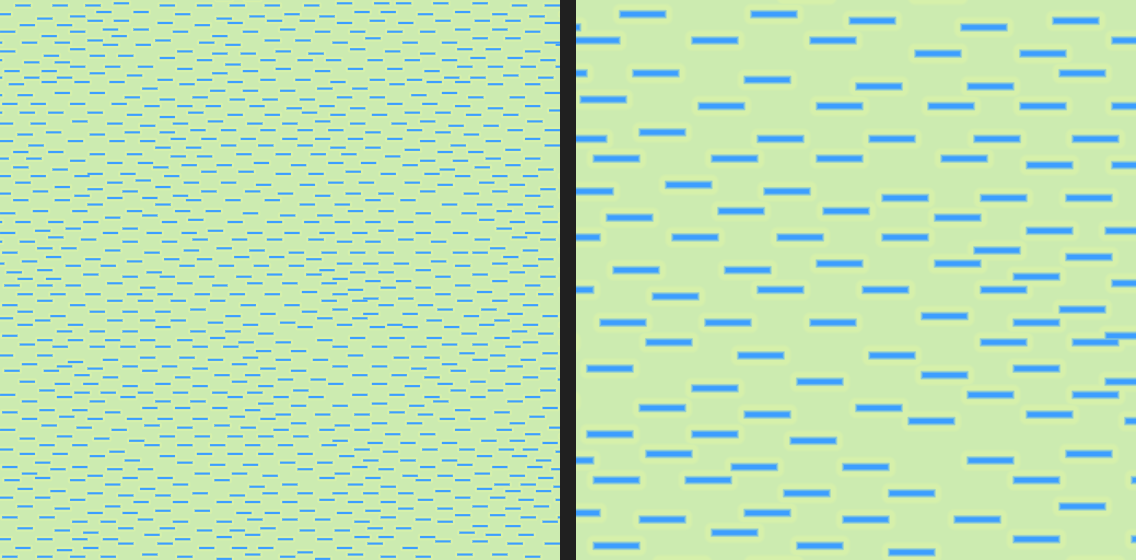
Left: the whole. Right: its middle third, enlarged.
A three.js fragment shader for this pattern:

```glsl
// Scattered short blue dashes with a thin pale rim, in loose brick order on pale green.
varying vec2 vUv;

const vec3 GROUND = vec3(0.80, 0.92, 0.69);
const vec3 RIM = vec3(0.84, 0.943, 0.667);
const vec3 DASH = vec3(0.235, 0.62, 1.0);
const float GRID = 256.0;              // fine grid units across the canvas
const vec2 COUNT = vec2(32.0, 31.0);   // dash columns and rows across the canvas
const vec2 PITCH = GRID / COUNT;
const vec2 DASH_SIZE = vec2(7.0, 1.0);
const float RIM_WIDTH = 1.0;
const float EDGE = 0.5;                // width of the smoothed edges
const float DRIFT_SCALE = 40.0;        // size of the slow drifts
const float EMPTY_ROWS = 0.18;         // share of grid rows left without dashes

vec2 hash2(vec2 p) {
  vec3 q = fract(vec3(p.xyx) * vec3(0.1031, 0.1030, 0.0973));
  q += dot(q, q.yzx + 33.33);
  return fract((q.xx + q.yz) * q.zy);
}

float cornerRamp(vec2 corner, vec2 offset) {
  float angle = 6.28319 * hash2(corner).x;
  return dot(vec2(cos(angle), sin(angle)), offset);
}

float gradientNoise(vec2 p) {
  vec2 i = floor(p);
  vec2 f = p - i;
  vec2 u = f * f * f * (f * (f * 6.0 - 15.0) + 10.0);
  vec2 e = vec2(1.0, 0.0);
  float low = mix(cornerRamp(i, f), cornerRamp(i + e.xy, f - e.xy), u.x);
  float high = mix(cornerRamp(i + e.yx, f - e.yx), cornerRamp(i + e.xx, f - e.xx), u.x);
  return mix(low, high, u.y);
}

// Center of the dash that belongs to a lattice cell
vec2 dashCenter(vec2 cell) {
  vec2 base = (cell + 0.5) * PITCH;
  base.y += (mod(cell.x, 2.0) - 0.5) * 0.5 * PITCH.y;
  vec2 q = base / DRIFT_SCALE;
  vec2 drift = vec2(7.0, 4.5) * vec2(gradientNoise(q + 17.0), gradientNoise(q + 53.0));
  vec2 jitter = (hash2(cell + 91.0) - 0.5) * vec2(3.0, 1.4);
  vec2 corner = floor(base + drift + jitter - 0.5 * DASH_SIZE);
  corner.y += step(hash2(vec2(corner.y + 40.0, 7.0)).x, EMPTY_ROWS);
  return corner + 0.5 * DASH_SIZE;
}

float boxDistance(vec2 p, vec2 halfSize) {
  vec2 d = abs(p) - halfSize;
  return length(max(d, 0.0)) + min(max(d.x, d.y), 0.0);
}

// Distance from a point to the closest dash, in grid units
float dashDistance(vec2 p) {
  vec2 home = floor(p / PITCH);
  float nearest = GRID;
  for (int j = -2; j <= 2; j++) {
    for (int i = -2; i <= 2; i++) {
      vec2 center = dashCenter(home + vec2(float(i), float(j)));
      nearest = min(nearest, boxDistance(p - center, 0.5 * DASH_SIZE));
    }
  }
  return nearest;
}

float coverage(float signedDistance, float edge) {
  return clamp(0.5 - signedDistance / edge, 0.0, 1.0);
}

void main() {
  float d = dashDistance(vUv * GRID);
  vec3 color = mix(GROUND, RIM, coverage(d - RIM_WIDTH, EDGE));
  color = mix(color, DASH, coverage(d, EDGE));
  gl_FragColor = vec4(color, 1.0);
}
```
